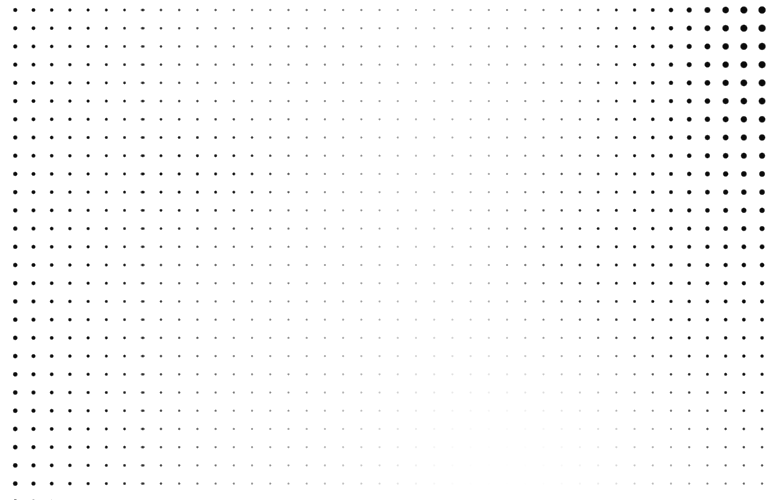
Write a Shadertoy shader that draws this background.

```glsl
// Halftone grid of black dots on white, heavy at the left and upper right, fading in the middle.

// Soft elliptical hill centred at c with half-widths s.
float hill(vec2 p, vec2 c, vec2 s) {
    vec2 q = (p - c) / s;
    return exp(-dot(q, q));
}

// Dot radius in thousandths of the canvas height; p runs 0..1 from the upper left.
float dotRadius(vec2 p) {
    float r = 1.9 - 0.3 * p.y;

    // Heavy left side and upper right corner
    r += 3.1 * exp(-p.x / 0.12) * (0.75 + 0.35 * p.y);
    r += 5.3 * hill(p, vec2(1.0, 0.0), vec2(0.14, 0.62));

    // Darker patches around the pale middle
    r += 0.75 * hill(p, vec2(0.27, 0.35), vec2(0.09, 0.10));
    r += 0.65 * hill(p, vec2(0.79, 0.53), vec2(0.13, 0.21));

    // Pale valley rising from the bottom
    r -= 0.75 * hill(p, vec2(0.66, 0.95), vec2(0.18, 0.28));
    r -= 0.25 * hill(p, vec2(0.57, 0.35), vec2(0.09, 0.40));
    return r;
}

void mainImage(out vec4 fragColor, in vec2 fragCoord) {
    // Canvas heights, measured from the upper left
    vec2 pos = vec2(fragCoord.x, iResolution.y - fragCoord.y) / iResolution.y;
    float pixel = 1.0 / iResolution.y;
    float aspect = iResolution.x / iResolution.y;

    // Nearest dot of the square grid
    const float pitch = 0.03643;
    vec2 origin = vec2(0.0305, 0.0200);
    vec2 id = round((pos - origin) / pitch);
    vec2 center = origin + id * pitch;
    vec2 offset = pos - center;

    // One column is slightly smeared sideways
    if (id.x == 7.0) offset.x *= 0.7;

    // Small dots fade to grey instead of vanishing
    float radius = dotRadius(center / vec2(aspect, 1.0));
    float opacity = smoothstep(0.8, 2.8, radius);
    float edge = length(offset) - max(radius, 1.8) * 0.001;
    float ink = opacity * clamp(0.5 - edge / (1.3 * pixel), 0.0, 1.0);

    fragColor = vec4(mix(vec3(1.0), vec3(0.04), ink), 1.0);
}
```
